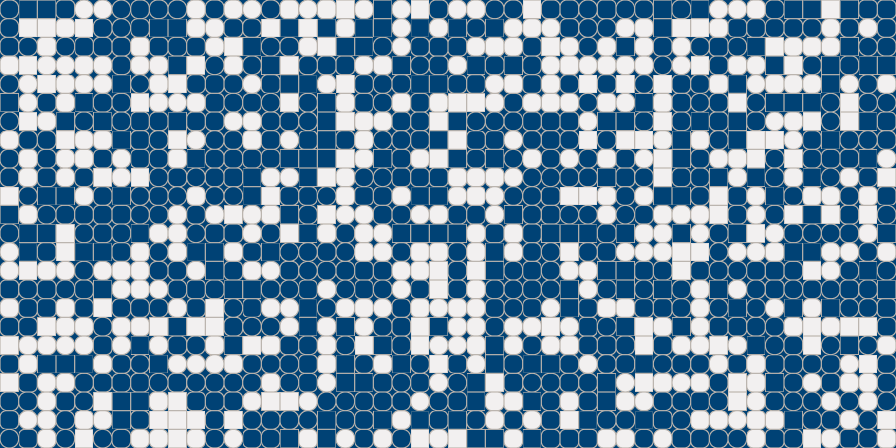
This pattern is drawn by a Shadertoy shader. Its source:

```glsl
// Grid of outlined tiles, from squares to discs, randomly filled white on blue.
#define GRID vec2(48.0, 24.0)
#define FILL_SHARE 0.41
#define SQUARE_SHARE 0.27
#define SQUARE_RADIUS 0.03
#define ROUND_RADIUS vec2(0.30, 0.50)
#define LINE_HALF_WIDTH 0.032
#define BLUE vec3(0.0, 0.26, 0.46)
#define WHITE vec3(0.95, 0.94, 0.94)
#define LINE_COLOR vec3(0.74, 0.71, 0.68)

// Two independent random values per cell
vec2 hash22(vec2 cell) {
    vec3 p = fract(cell.xyx * vec3(0.1031, 0.1030, 0.0973));
    p += dot(p, p.yzx + 33.33);
    return fract((p.xx + p.yz) * p.zy);
}

float roundedBox(vec2 p, float halfSize, float radius) {
    vec2 q = abs(p) - halfSize + radius;
    return length(max(q, 0.0)) + min(max(q.x, q.y), 0.0) - radius;
}

// Antialiased coverage of the region where dist is negative
float coverage(float dist, float pixel) {
    return clamp(0.5 - dist / pixel, 0.0, 1.0);
}

void mainImage(out vec4 fragColor, in vec2 fragCoord) {
    vec2 gridPos = fragCoord / iResolution.xy * GRID;
    vec2 cell = floor(gridPos);
    vec2 local = fract(gridPos) - 0.5;
    float pixel = GRID.y / iResolution.y;

    // Corner radius: plain square or a varying degree of roundness
    vec2 rnd = hash22(cell + 17.0);
    float roundness = (rnd.y - SQUARE_SHARE) / (1.0 - SQUARE_SHARE);
    float radius = rnd.y < SQUARE_SHARE
        ? SQUARE_RADIUS : mix(ROUND_RADIUS.x, ROUND_RADIUS.y, roundness);

    // Fill, then outline centred on the tile edge
    float dist = roundedBox(local, 0.5, radius);
    float filled = step(rnd.x, FILL_SHARE);
    vec3 color = mix(BLUE, WHITE, filled * coverage(dist, pixel));
    color = mix(color, LINE_COLOR, coverage(abs(dist) - LINE_HALF_WIDTH, pixel));

    fragColor = vec4(color, 1.0);
}
```
